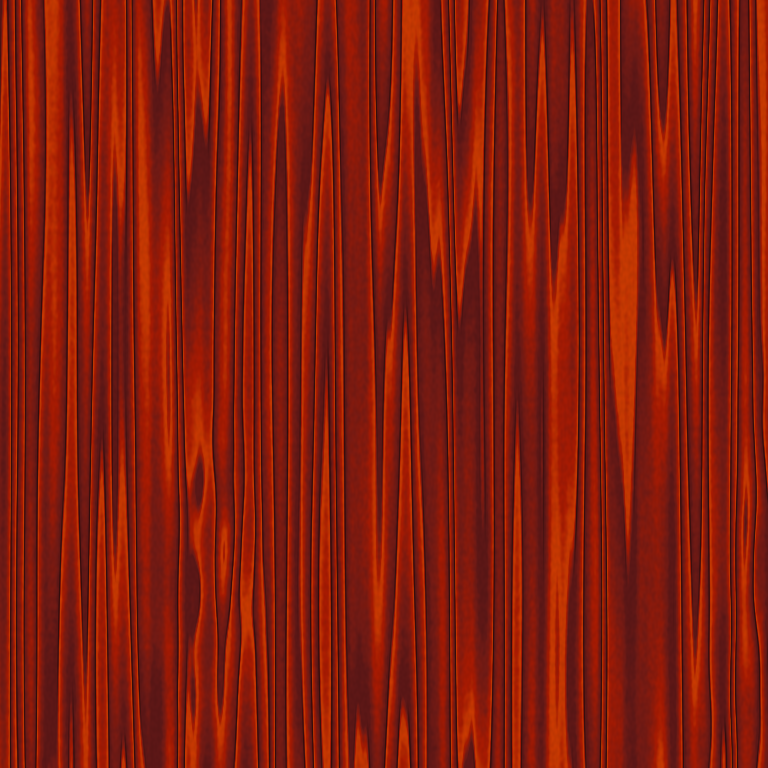
Write a three.js fragment shader that draws this texture.

```glsl
varying vec2 vUv;

#define RING_DENSITY 1.0
#define PEAK 0.83
#define GLOW_POWER 1.7
#define CREASE_WIDTH 0.0017
#define CREASE_DEPTH 0.45
#define MOTTLE 0.15
#define SHADOW vec3(0.355, 0.088, 0.085)
#define MAROON vec3(0.430, 0.100, 0.080)
#define RED vec3(0.640, 0.100, 0.008)
#define ORANGE vec3(0.770, 0.225, 0.008)

float hash(vec2 p) {
  return fract(sin(dot(p, vec2(127.1, 311.7))) * 43758.5453);
}

float cornerSlope(vec2 cell, vec2 offset) {
  float angle = 6.2832 * hash(cell);
  return dot(vec2(cos(angle), sin(angle)), offset);
}

// Gradient noise, about -0.7 to 0.7
float noise(vec2 p) {
  vec2 i = floor(p);
  vec2 f = fract(p);
  vec2 u = f * f * f * (f * (f * 6.0 - 15.0) + 10.0);
  vec2 e = vec2(1.0, 0.0);
  float low = mix(cornerSlope(i, f), cornerSlope(i + e.xy, f - e.xy), u.x);
  float high = mix(cornerSlope(i + e.yx, f - e.yx), cornerSlope(i + e.xx, f - e.xx), u.x);
  return mix(low, high, u.y);
}

// Growth field: its contours are the long grain lines
float growth(vec2 p) {
  p.x += 0.002 * noise(p * vec2(3.0, 2.0) + 41.0);
  float broad = 2.9 * noise(p * vec2(14.0, 0.75) + 3.7);
  float streaks = 2.3 * noise(p * vec2(31.0, 0.12) + 17.3);
  float medium = 1.0 * noise(p * vec2(38.0, 1.3) + 29.1);
  float fine = 0.22 * noise(p * vec2(90.0, 1.8) + 53.9);
  // Ragged figure, in a few patches only
  float ragged = smoothstep(0.18, 0.45, noise(p * vec2(4.0, 1.6) + 71.4));
  float tears = 0.9 * ragged * noise(p * vec2(42.0, 7.0) + 87.2);
  return RING_DENSITY * (broad + streaks + medium + fine + tears);
}

vec3 woodRamp(float s) {
  vec3 color = mix(SHADOW, MAROON, smoothstep(0.0, 0.16, s));
  color = mix(color, RED, smoothstep(0.10, 0.72, s));
  return mix(color, ORANGE, smoothstep(0.68, 1.05, s));
}

void main() {
  // Ring phase and how quickly it changes across the grain
  float value = growth(vUv);
  float stepX = 0.0006;
  float slope = abs(growth(vUv + vec2(stepX, 0.0)) - value) / stepX;
  float phase = fract(value);

  // Slow rise to a bright rim, then a quick fall
  float rise = pow(min(phase / PEAK, 1.0), GLOW_POWER);
  float shade = rise * (1.0 - smoothstep(PEAK + 0.03, 1.0, phase));

  // Blotches, strongest in the mid tones, and slow drifts of tone
  float blotch = noise(vUv * vec2(95.0, 60.0) + 11.0) + 0.7 * noise(vUv * vec2(190.0, 130.0) + 5.0);
  shade += MOTTLE * blotch * (0.35 + 2.0 * shade * (1.0 - shade));
  shade += 0.10 * noise(vUv * vec2(22.0, 3.0) + 63.0);
  vec3 color = woodRamp(clamp(shade, 0.0, 1.0));
  color *= 1.0 + 0.07 * noise(vUv * vec2(230.0, 130.0) + 37.0);

  // Thin dark creases where the rings crowd together
  float edgeDistance = min(phase, 1.0 - phase) / max(slope, 1.0);
  float crease = 1.0 - smoothstep(0.0, CREASE_WIDTH, edgeDistance);
  crease *= smoothstep(15.0, 75.0, slope);
  color *= 1.0 - CREASE_DEPTH * crease;

  gl_FragColor = vec4(color, 1.0);
}
```
